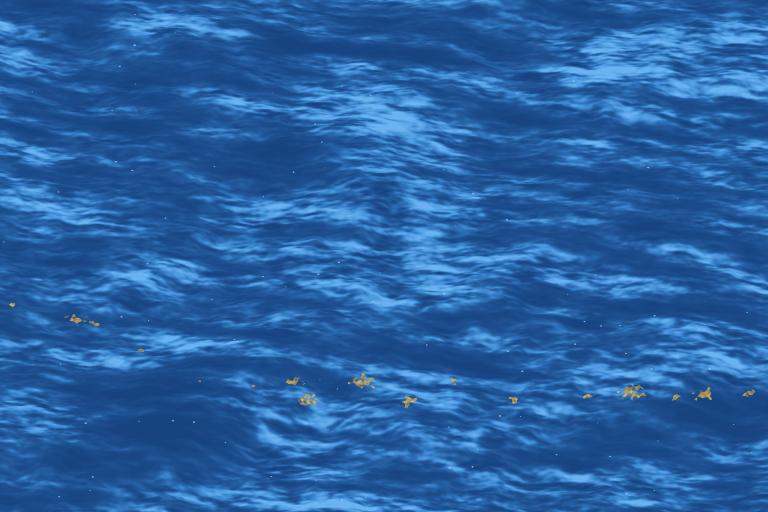
This texture is drawn by a WebGL 1 fragment shader. Its source:

```glsl
precision highp float;
// Deep blue open sea seen from above, with wind streaks and drifting weed.
// Stretched gradient noise at five sizes gives swell, crests and ripples; the
// sum picks a colour from a ramp. Weed and foam specks are placed by hashes.

uniform vec2 u_resolution;

const vec3 ABYSS  = vec3(0.09, 0.265, 0.505);
const vec3 DEEP   = vec3(0.11, 0.30, 0.55);
const vec3 MIDDLE = vec3(0.14, 0.36, 0.62);
const vec3 SLOPE  = vec3(0.17, 0.43, 0.71);
const vec3 CREST  = vec3(0.23, 0.52, 0.80);
const vec3 SHEEN  = vec3(0.31, 0.61, 0.88);
const vec3 GLINT  = vec3(0.42, 0.70, 0.94);
const vec3 WEED   = vec3(0.78, 0.64, 0.34);
const vec3 FOAM   = vec3(0.66, 0.82, 0.95);

vec2 hash2(vec2 p) {
  vec3 q = fract(p.xyx * vec3(0.1031, 0.1030, 0.0973));
  q += dot(q, q.yzx + 33.33);
  return fract((q.xx + q.yz) * q.zy);
}

float cornerSlope(vec2 cell, vec2 corner, vec2 f) {
  return dot(hash2(cell + corner) * 2.0 - 1.0, f - corner);
}

// Gradient noise scaled to a standard deviation of about one.
float noise(vec2 p) {
  vec2 c = floor(p);
  vec2 f = p - c;
  vec2 w = f * f * f * (f * (f * 6.0 - 15.0) + 10.0);
  float low = mix(cornerSlope(c, vec2(0.0), f), cornerSlope(c, vec2(1.0, 0.0), f), w.x);
  float high = mix(cornerSlope(c, vec2(0.0, 1.0), f), cornerSlope(c, vec2(1.0), f), w.x);
  return 6.0 * mix(low, high, w.y);
}

// Noise stretched by scale and sheared by tilt; seed moves it elsewhere.
float streaks(vec2 p, vec2 scale, float tilt, float seed) {
  return noise(vec2(p.x, p.y + tilt * p.x) * scale + seed);
}

// Thin bright lines along the zero crossings of the noise.
float ridges(vec2 p, vec2 scale, float tilt, float seed) {
  return (0.8 - abs(streaks(p, scale, tilt, seed))) / 0.6;
}

float waterLight(vec2 p) {
  vec2 q = vec2(p.x, p.y + 0.18 * p.y * p.y);
  q.y += 0.008 * noise(q * vec2(3.5, 4.0) + 71.0);
  q.y += 0.0022 * noise(q * vec2(15.0, 22.0) + 37.0);
  float swell = streaks(q, vec2(1.9, 8.0), 0.06, 13.0);
  float crest = streaks(q, vec2(4.6, 24.0), 0.14, 29.0);
  float wave = streaks(q, vec2(10.0, 48.0), 0.10, 59.0);
  float ripple = streaks(q, vec2(20.0, 88.0), 0.17, 83.0);
  float cross = ridges(q, vec2(10.0, 50.0), -0.06, 53.0);
  float chop = streaks(q, vec2(38.0, 135.0), -0.04, 97.0);
  float fine = streaks(q, vec2(75.0, 190.0), 0.10, 19.0);
  float base = 0.50 * swell + 0.50 * crest;
  float rough = mix(0.5, 1.35, smoothstep(-0.8, 1.0, base));
  float detail = 0.44 * wave + 0.36 * ripple + 0.20 * cross + 0.25 * chop + 0.14 * fine;
  return base + rough * detail + 0.25 * (p.y - 0.5);
}

float rise(float from, float to, float x) {
  return clamp((x - from) / (to - from), 0.0, 1.0);
}

vec3 waterColour(float light) {
  vec3 c = mix(ABYSS, DEEP, rise(-1.9, -0.7, light));
  c = mix(c, MIDDLE, rise(-0.7, 0.08, light));
  c = mix(c, SLOPE, rise(0.08, 0.64, light));
  c = mix(c, CREST, rise(0.64, 1.18, light));
  c = mix(c, SHEEN, rise(1.18, 1.85, light));
  return mix(c, GLINT, rise(1.85, 3.0, light));
}

// Ragged clumps strung along a drift line that sinks from the left.
float weedCover(vec2 p, float width) {
  float cover = 0.0;
  float grain = noise(p * vec2(95.0, 125.0) + 5.0);
  for (int i = 0; i < 18; i++) {
    float k = float(i);
    vec2 r = hash2(vec2(k, 7.0));
    vec2 s = hash2(vec2(k, 41.0));
    float x = (k + r.x) / 18.0 * width;
    float y = 0.235 + 0.165 * (1.0 - smoothstep(0.12, 0.42, x));
    vec2 d = p - vec2(x, y + 0.045 * (r.y - 0.5));
    float size = mix(0.004, 0.016, s.x * s.x);
    float body = 1.0 - length(d * vec2(0.6, 1.1)) / size;
    cover = max(cover, smoothstep(0.0, 0.45, body + 0.35 * grain - 0.15)
                       * step(0.0, body + 0.3));
  }
  return cover;
}

// One tiny dot in a share of the grid cells.
float foamSpecks(vec2 p, float cell, float share, float pixel) {
  vec2 id = floor(p / cell);
  vec2 r = hash2(id + 211.0);
  vec2 centre = (id + 0.15 + 0.7 * hash2(id + 307.0)) * cell;
  float radius = mix(0.0006, 0.0018, r.y);
  float dist = length((p - centre) * vec2(0.8, 1.1));
  return (1.0 - smoothstep(radius - 0.5 * pixel, radius + 0.5 * pixel, dist))
       * step(r.x, share);
}

void main() {
  vec2 p = gl_FragCoord.xy / u_resolution.y;
  float pixel = 1.0 / u_resolution.y;
  vec3 colour = waterColour(waterLight(p));
  colour = mix(colour, FOAM, 0.7 * foamSpecks(p, 0.05, 0.14, pixel));
  float shade = 0.95 + 0.1 * noise(p * 160.0);
  colour = mix(colour, WEED * shade, 0.85 * weedCover(p, u_resolution.x * pixel));
  gl_FragColor = vec4(colour, 1.0);
}
```
